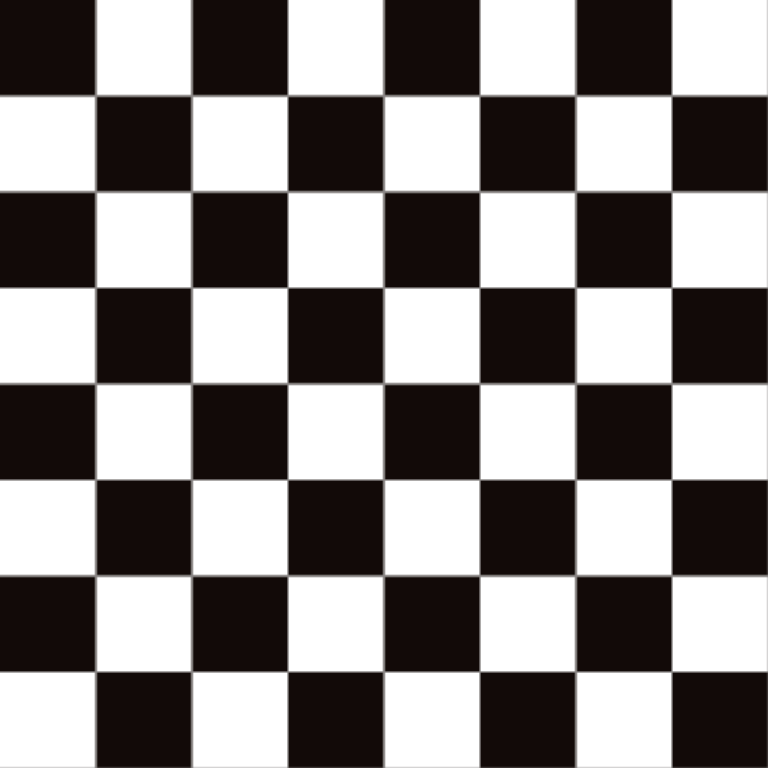
Give the GLSL for this pattern, as a Shadertoy shader.

```glsl
// Square wave along both axes, fading through zero at each seam
vec2 seamWave(vec2 p, vec2 pixel) {
    vec2 seam = floor(p + 0.5);
    vec2 dist = abs(p - seam);

    // Even seams and the first one are heavier than the rest
    vec2 heavy = max(1.0 - mod(seam, 2.0), 1.0 - step(1.5, seam));
    vec2 halfWidth = max(mix(vec2(0.014), vec2(0.024), heavy), pixel);
    vec2 fade = smoothstep(vec2(0.0), halfWidth, dist);

    // No seam on the top and left borders, a faint one on the others
    vec2 presence = step(0.5, seam) * mix(vec2(1.0), vec2(0.4), step(7.5, seam));
    vec2 side = 1.0 - 2.0 * mod(floor(p), 2.0);
    return side * mix(vec2(1.0), fade, presence);
}

void mainImage(out vec4 fragColor, in vec2 fragCoord) {
    // Eight cells each way, counted from the top left
    vec2 uv = fragCoord / iResolution.xy;
    vec2 cell = 8.0 * vec2(uv.x, 1.0 - uv.y);
    vec2 wave = seamWave(cell, 8.0 / iResolution.xy);

    // The product of the waves gives the checks and the grey seams
    float lightness = 0.5 - 0.5 * wave.x * wave.y;
    vec3 color = mix(vec3(0.07, 0.04, 0.03), vec3(1.0), lightness);
    fragColor = vec4(color, 1.0);
}
```
